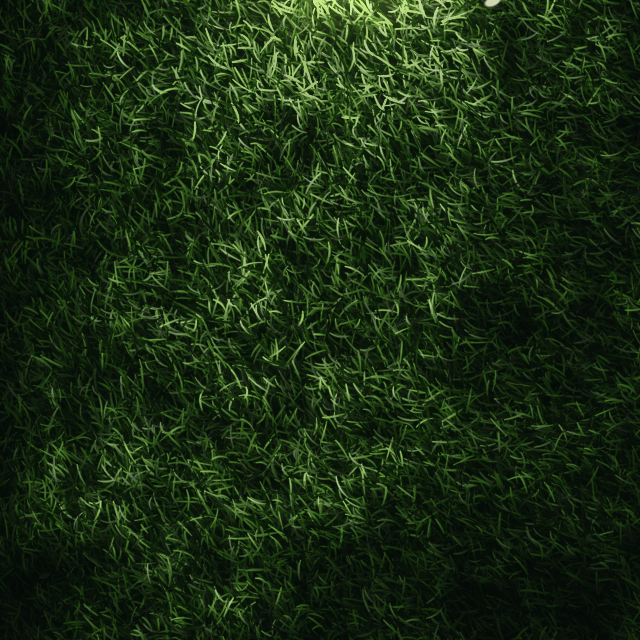
Give the GLSL for this texture, as a WebGL 2 fragment shader.

```glsl
#version 300 es
precision highp float;

#define LAYERS 11
#define CELLS 47.0
#define BLADE_WIDTH 0.0014
#define SPREAD 1.7
#define CLUMP_SCALE 15.0
#define AMBIENT 0.27
#define GLOW_POS vec2(0.55, 1.03)
#define SHADOW vec3(0.010, 0.032, 0.026)
#define GREEN vec3(0.105, 0.225, 0.050)
#define BRIGHT vec3(0.270, 0.430, 0.150)
#define PALE vec3(0.640, 0.760, 0.440)

uniform vec2 u_resolution;
out vec4 fragColor;

// Integer hash giving three values in 0..1
vec3 hash3(ivec3 cell) {
    uvec3 v = uvec3(cell + 4096) * 1664525u + 1013904223u;
    v.x += v.y * v.z; v.y += v.z * v.x; v.z += v.x * v.y;
    v ^= v >> 16u;
    v.x += v.y * v.z; v.y += v.z * v.x; v.z += v.x * v.y;
    return vec3(v >> 8u) / 16777216.0;
}

float valueNoise(vec2 p) {
    ivec2 i = ivec2(floor(p));
    vec2 f = fract(p);
    f = f * f * (3.0 - 2.0 * f);
    float a = hash3(ivec3(i, 77)).x;
    float b = hash3(ivec3(i + ivec2(1, 0), 77)).x;
    float c = hash3(ivec3(i + ivec2(0, 1), 77)).x;
    float d = hash3(ivec3(i + ivec2(1, 1), 77)).x;
    return mix(mix(a, b, f.x), mix(c, d, f.x), f.y);
}

float softSpot(vec2 p, vec2 centre, vec2 radius) {
    vec2 q = (p - centre) / radius;
    return exp(-dot(q, q));
}

// Lamp at the top, broad light down the middle, dark rims and hollows
float lighting(vec2 p) {
    float light = AMBIENT
        + 0.80 * softSpot(p, GLOW_POS, vec2(0.22, 0.17))
        + 0.62 * softSpot(p, GLOW_POS, vec2(0.42, 0.40))
        + 0.50 * softSpot(p, vec2(0.47, 0.53), vec2(0.36, 0.32))
        + 0.30 * softSpot(p, vec2(0.42, 0.25), vec2(0.45, 0.20))
        + 0.32 * softSpot(p, vec2(0.11, 0.24), vec2(0.13, 0.09))
        + 0.38 * softSpot(p, vec2(0.32, 0.03), vec2(0.13, 0.08))
        + 0.18 * softSpot(p, vec2(0.20, 0.85), vec2(0.20, 0.20));
    light *= 1.0 - 0.50 * softSpot(p, vec2(0.82, 0.48), vec2(0.12, 0.06));
    light *= 1.0 - 0.60 * softSpot(p, vec2(0.84, 0.07), vec2(0.20, 0.09));
    light *= 1.0 - 0.40 * softSpot(p, vec2(0.79, 0.92), vec2(0.03, 0.09));
    light *= 1.0 - 0.45 * softSpot(p, vec2(0.08, 0.11), vec2(0.11, 0.07));
    light *= 1.0 - 0.35 * softSpot(p, vec2(0.22, 0.41), vec2(0.14, 0.06));
    light *= mix(0.60, 1.0, smoothstep(-0.02, 0.12, p.x));
    float clump = 0.6 * valueNoise(p * CLUMP_SCALE) + 0.4 * valueNoise(p * CLUMP_SCALE * 2.3 + 7.7);
    return light * mix(0.60, 1.40, smoothstep(0.15, 0.85, clump));
}

vec3 grassRamp(float e) {
    vec3 c = mix(SHADOW, GREEN, clamp(e / 0.36, 0.0, 1.0));
    c = mix(c, BRIGHT, clamp((e - 0.36) / 0.36, 0.0, 1.0));
    return mix(c, PALE, clamp((e - 0.72) / 0.75, 0.0, 1.0));
}

// One sheet of curved blades: x = brightness, y = greyness, z = cover
vec3 bladeLayer(vec2 p, int layer, float aa) {
    vec2 grid = p * CELLS + hash3(ivec3(layer, 9, 5)).xy * 20.0;
    ivec2 base = ivec2(floor(grid));
    float lean = mix(-1.15, -0.5, p.x) + 0.7 * (valueNoise(p * 9.0 + 31.0) - 0.5);
    vec3 sum = vec3(0.0);
    for (int j = -1; j <= 1; j++)
    for (int i = -1; i <= 1; i++) {
        ivec2 cell = base + ivec2(i, j);
        vec3 r = hash3(ivec3(cell, layer));
        vec3 s = hash3(ivec3(cell, layer + 100));
        float angle = lean + SPREAD * (r.z + s.x - 1.0);
        vec2 dir = vec2(cos(angle), sin(angle));
        vec2 q = grid - vec2(cell) - r.xy;
        q = vec2(dot(q, dir), dot(q, vec2(-dir.y, dir.x)));
        float halfLen = mix(0.35, 0.9, s.y);
        float t = clamp(q.x / halfLen, -1.0, 1.0);
        q.y -= 0.3 * (r.x - 0.5) * (t * t - 0.4);
        float d = length(vec2(max(abs(q.x) - halfLen, 0.0), q.y)) / CELLS;
        d -= BLADE_WIDTH * (1.0 - 0.4 * t * t) * mix(0.7, 1.2, r.y);
        float cover = 1.0 - smoothstep(-aa, aa, d);
        float tone = mix(0.12, 1.45, s.z * s.z) * (0.85 - 0.2 * t);
        sum += cover * vec3(tone, smoothstep(0.5, 1.0, r.x), 1.0);
    }
    return vec3(sum.xy / max(sum.z, 0.001), min(sum.z, 1.0));
}

void main() {
    float size = min(u_resolution.x, u_resolution.y);
    vec2 p = gl_FragCoord.xy / size;
    float aa = max(1.0 / size, 0.0016);

    // Stack the sheets from the dark thatch up to the tips
    vec2 grass = vec2(0.08, 0.0);
    for (int k = 0; k < LAYERS; k++) {
        vec3 blade = bladeLayer(p, k, aa);
        float depth = mix(0.3, 1.15, float(k) / float(LAYERS - 1));
        grass = mix(grass, vec2(blade.x * depth, blade.y), blade.z);
    }

    // Light and tint
    vec3 color = grassRamp(grass.x * lighting(p) * 1.15);
    float grey = dot(color, vec3(0.3, 0.6, 0.1));
    color = mix(color, vec3(1.0, 1.1, 0.95) * grey, 0.65 * grass.y);
    color += vec3(0.20, 0.22, 0.10) * softSpot(p, GLOW_POS, vec2(0.15, 0.07));

    // Small pale petal at the upper rim
    vec2 petal = mat2(0.9, -0.4, 0.4, 0.9) * (p - vec2(0.770, 0.998));
    float petalEdge = length(petal / vec2(0.013, 0.007)) - 1.0;
    color = mix(color, vec3(0.82, 0.84, 0.70), 1.0 - smoothstep(-0.25, 0.25, petalEdge));

    fragColor = vec4(color, 1.0);
}
```
